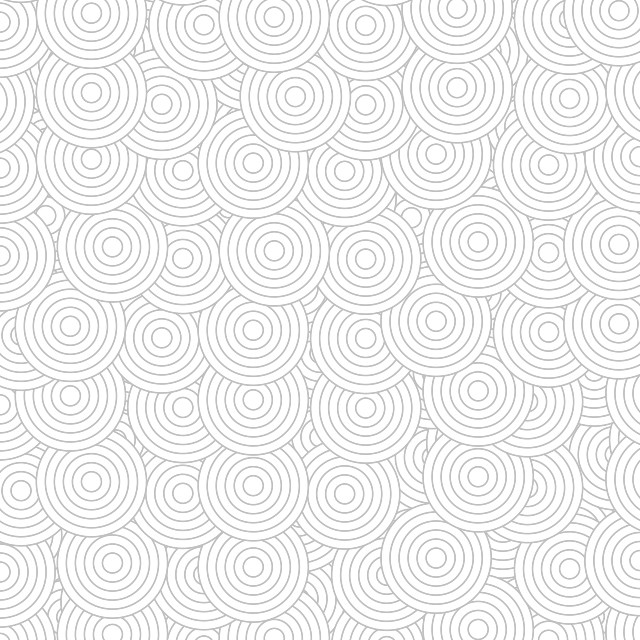
Give the GLSL for this pattern, as a WebGL 1 fragment shader.

```glsl
precision highp float;

uniform vec2 u_resolution;

const vec3 PAPER = vec3(1.0);
const vec3 INK = vec3(0.75);

const vec2 GRID = vec2(7.0, 8.2);      // columns and rows per canvas
const float INNER_RADIUS = 0.0156;
const float RING_GAP = 0.0141;
const float LAST_RING = 5.0;
const float HALF_LINE = 0.0013;

float hash(vec2 p, float seed) {
  vec3 q = fract(vec3(p.xyx) * vec3(0.1031, 0.1030, 0.0973) + seed * 0.137);
  q += dot(q, q.yzx + 33.33);
  return fract((q.x + q.y) * q.z);
}

// 1 below the edge, 0 above it, softened over one pixel
float below(float edge, float value, float pixel) {
  return 1.0 - smoothstep(edge - 0.5 * pixel, edge + 0.5 * pixel, value);
}

// Columns stay roughly aligned; some discs step aside by a fixed amount
vec2 discCenter(vec2 cell, float seed) {
  float sideStep = floor(hash(cell, seed) * 3.0) - 1.0;
  float rowShift = hash(vec2(cell.y, 7.0), seed + 1.0) - 0.5;
  float columnShift = hash(vec2(cell.x, 19.0), seed + 2.0) - 0.5;
  float parityLift = mod(cell.x, 2.0) - 0.5;
  float lift = 0.2 * rowShift + 0.16 * columnShift + 0.14 * parityLift;
  return (cell + 0.5 + vec2(0.23 * sideStep, lift)) / GRID;
}

// Opaque paper disc with evenly spaced concentric lines
vec3 paintDisc(vec3 under, float dist, float pixel) {
  float ring = clamp(floor((dist - INNER_RADIUS) / RING_GAP + 0.5), 0.0, LAST_RING);
  float lineDist = abs(dist - INNER_RADIUS - ring * RING_GAP);
  float outerRadius = INNER_RADIUS + LAST_RING * RING_GAP;
  vec3 disc = mix(under, PAPER, below(outerRadius, dist, pixel));
  return mix(disc, INK, below(HALF_LINE, lineDist, pixel));
}

// Paints upward, so upper discs overlap lower ones; odd columns cover even ones
vec3 paintLayer(vec3 under, vec2 uv, vec2 offset, float seed, float pixel) {
  vec2 p = uv + offset / GRID;
  vec2 home = floor(p * GRID);
  vec3 color = under;
  for (int row = -1; row <= 1; row++) {
    for (int parity = 0; parity <= 1; parity++) {
      for (int column = -1; column <= 1; column++) {
        vec2 cell = home + vec2(float(column), float(row));
        if (abs(mod(cell.x, 2.0) - float(parity)) < 0.5) {
          float dist = length(p - discCenter(cell, seed));
          color = paintDisc(color, dist, pixel);
        }
      }
    }
  }
  return color;
}

void main() {
  float pixel = 1.0 / min(u_resolution.x, u_resolution.y);
  vec2 uv = gl_FragCoord.xy * pixel;

  // A half-shifted layer fills the gaps beneath the main one
  vec3 color = paintLayer(PAPER, uv, vec2(0.0), 5.0, pixel);
  color = paintLayer(color, uv, vec2(0.5), 2.0, pixel);

  gl_FragColor = vec4(color, 1.0);
}
```
